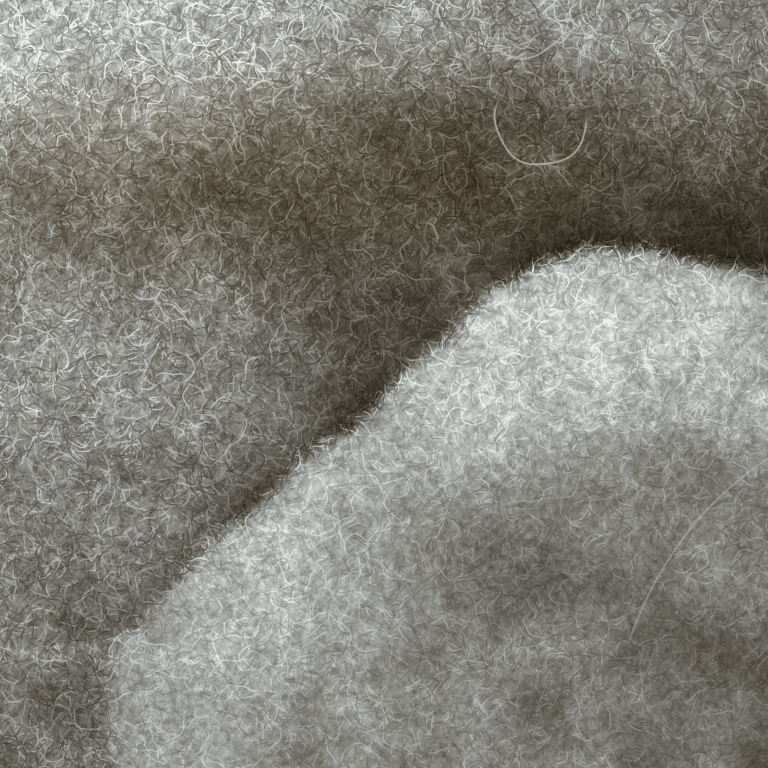
Reproduce this texture procedurally as a three.js fragment shader.

```glsl
// Draws folded grey fleece: a pale woolly mound in front of a shaded brown fold.
varying vec2 vUv;

const float TAU = 6.2831853;

float hash(vec2 p) {
  vec3 q = fract(p.xyx * 0.1031);
  q += dot(q, q.yzx + 33.33);
  return fract((q.x + q.y) * q.z);
}

float noise(vec2 p) {
  vec2 i = floor(p), f = fract(p);
  f = f * f * (3.0 - 2.0 * f);
  return mix(mix(hash(i), hash(i + vec2(1, 0)), f.x),
             mix(hash(i + vec2(0, 1)), hash(i + vec2(1, 1)), f.x), f.y);
}

float fbm(vec2 p) {
  float sum = 0.0, gain = 0.5;
  for (int i = 0; i < 4; i++) {
    sum += gain * noise(p);
    p = mat2(1.6, 1.2, -1.2, 1.6) * p + 17.3;
    gain *= 0.5;
  }
  return sum / 0.9375;
}

mat2 turn(float a) {
  return mat2(cos(a), sin(a), -sin(a), cos(a));
}

float blob(vec2 p, vec2 centre, vec2 size) {
  vec2 q = (p - centre) / size;
  return exp(-dot(q, q));
}

float softMin(float a, float b, float k) {
  float h = max(k - abs(a - b), 0.0) / k;
  return min(a, b) - h * h * k * 0.25;
}

// Depth inside the front mound, negative outside
float moundDepth(vec2 p) {
  float slope = (0.19 + 0.89 * (p.x - 0.16) - p.y) / 1.339;
  float top = 0.678 - 0.12 * (p.x - 0.8) - p.y;
  float side = p.x - 0.135 - 1.5 * (p.y - 0.09) * (p.y - 0.09);
  return softMin(softMin(slope, top, 0.07), side, 0.06);
}

// Tone of one layer of curved strands, laid over the tone beneath
float strandLayer(vec2 p, float cell, float width, float seed, float under) {
  vec2 g = turn(seed * 2.4) * p / cell + seed * 7.7;
  vec2 id = floor(g);
  for (int j = -1; j <= 1; j++) {
    for (int i = -1; i <= 1; i++) {
      vec2 c = id + vec2(i, j);
      float a = hash(c + seed * 31.7), b = hash(c + seed * 13.1 + 91.0);
      vec2 q = turn(a * TAU) * (g - c - 0.2 - 0.6 * vec2(b, fract(a * 57.0)));
      float bend = 2.2 * fract(b * 37.0) - 1.1;
      float curve = bend * q.x * q.x + 0.04 * sin(q.x * 7.0 + a * 40.0);
      float dist = abs(q.y - curve) * cell / sqrt(1.0 + 4.0 * bend * bend * q.x * q.x);
      float line = (1.0 - smoothstep(0.0, width, dist)) * (1.0 - smoothstep(0.4, 0.85, abs(q.x)));
      float shine = fract(b * 113.0);
      under = mix(under, mix(-0.55, 1.1, shine * shine), line * 0.85);
    }
  }
  return under;
}

float fibres(vec2 p) {
  float tone = 0.0;
  for (int i = 0; i < 13; i++) {
    float k = float(i);
    tone = strandLayer(p, mix(0.014, 0.036, fract(k * 0.618)), 0.0018, k + 1.0, tone);
  }
  return tone;
}

// Long stray hair along part of a circle
float hair(vec2 p, vec2 centre, float radius, float facing, float spread) {
  vec2 q = turn(-facing) * (p - centre);
  float angle = atan(q.y, q.x);
  float dist = abs(length(q) - radius + 0.0015 * sin(angle * 5.0));
  return (1.0 - smoothstep(0.0004, 0.0022, dist)) * (1.0 - smoothstep(0.8 * spread, spread, abs(angle)));
}

float backTone(vec2 p, float d) {
  float t = 0.48 + 0.28 * blob(p, vec2(0.0, 1.0), vec2(0.44, 0.20));
  t += 0.08 * blob(p, vec2(0.60, 1.0), vec2(0.30, 0.10));
  t -= 0.17 * blob(p, vec2(0.55, 0.79), vec2(0.33, 0.13));
  t -= 0.09 * blob(p, vec2(0.20, 0.73), vec2(0.20, 0.08));
  t -= 0.16 * blob(p, vec2(1.0, 0.74), vec2(0.25, 0.10));
  t -= 0.13 * blob(p, vec2(0.47, 0.58), vec2(0.17, 0.12));
  t += 0.08 * blob(p, vec2(0.08, 0.50), vec2(0.22, 0.14));
  t -= 0.12 * blob(p, vec2(0.11, 0.18), vec2(0.06, 0.035));
  t -= 0.06 * (1.0 - smoothstep(0.12, 0.15, p.y));
  float crease = smoothstep(0.12, 0.32, p.x) * (1.0 - 0.4 * blob(p, vec2(0.57, 0.56), vec2(0.10, 0.10)));
  return t - mix(0.04, 0.25, crease) * exp(min(d, 0.0) / 0.038);
}

float frontTone(vec2 p, float d) {
  float t = 0.51 + 0.21 * exp(-d * d / 0.028);
  t -= 0.17 * exp(-max(d, 0.0) / 0.022);
  t += 0.13 * blob(p, vec2(0.80, 0.52), vec2(0.24, 0.12));
  t -= 0.15 * blob(p, vec2(1.0, 0.10), vec2(0.30, 0.20));
  t -= 0.10 * blob(p, vec2(0.65, 0.28), vec2(0.11, 0.08));
  t += 0.05 * blob(p, vec2(0.42, 0.16), vec2(0.12, 0.12));
  return t - 0.11 * blob(p, vec2(0.17, 0.10), vec2(0.09, 0.15));
}

void main() {
  vec2 p = vUv;
  float strands = fibres(p);
  float clumps = fbm(p * 13.0) - 0.5;
  float felt = fbm(p * 130.0 + 4.0 * clumps) - 0.5;

  // Fuzzy boundary between the folds
  float d = moundDepth(p) + 0.026 * clumps + 0.009 * strands;
  float front = smoothstep(-0.014, 0.016, d);
  float tone = mix(backTone(p, d), frontTone(p, d), front);

  // Wool relief and stray hairs
  tone += 0.24 * clumps * mix(0.8, 1.0, front);
  tone *= 1.0 + mix(0.42, 0.25, front) * strands + 0.42 * felt;
  tone += mix(0.05, 0.02, front) * strands;
  float stray = hair(p, vec2(0.705, 0.845), 0.060, -1.75, 1.9)
              + hair(p, vec2(0.68, 0.985), 0.060, -1.25, 1.1)
              + 0.6 * hair(p, vec2(1.25, 0.02), 0.456, 2.45, 0.40);
  tone = mix(tone, 0.74, 0.7 * min(stray, 1.0));
  tone = clamp(tone, 0.07, 0.93);

  // Warm shadows, cool highlights and a brown band
  vec3 tint = mix(vec3(0.018, 0.002, -0.036), vec3(-0.010, 0.006, -0.004), smoothstep(0.25, 0.80, tone));
  float brown = (1.0 - front) * blob(p, vec2(0.42, 0.77), vec2(0.60, 0.14));
  tint += vec3(0.016, 0.002, -0.026) * brown;
  gl_FragColor = vec4(tone + tint, 1.0);
}
```
